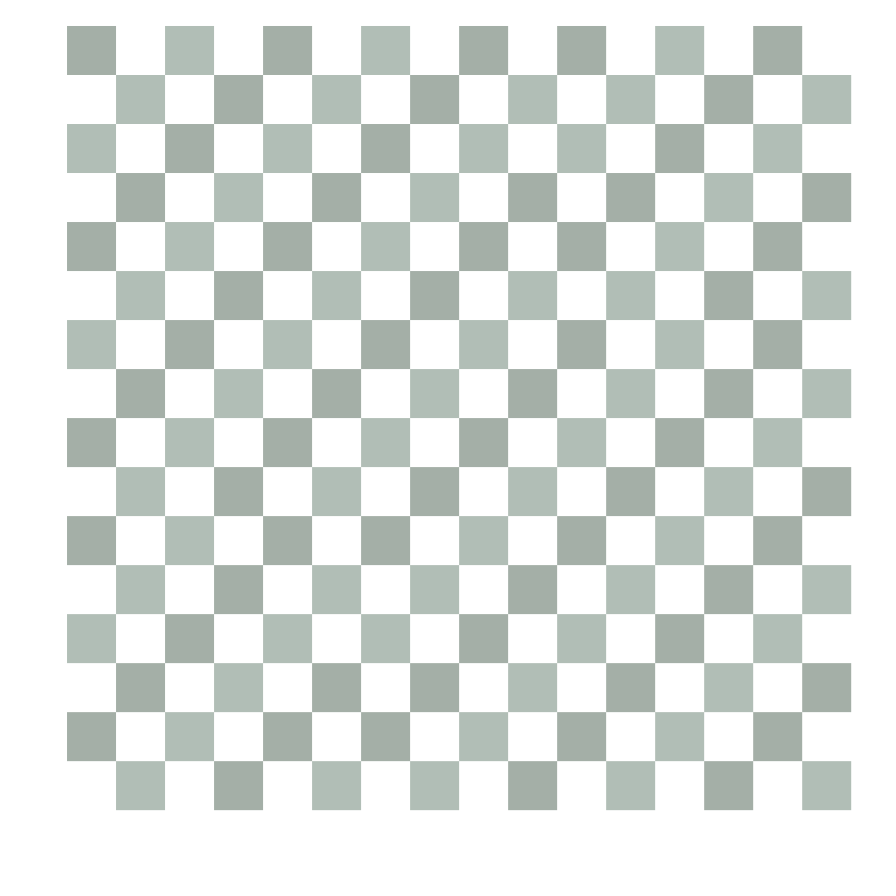
A Shadertoy shader for this pattern:

```glsl
const float CELLS = 16.0;                     // cells across and down
const float CELL_SIZE = 0.0547;               // side of one cell, in canvas units
const vec2 BOARD_TOP_LEFT = vec2(0.0748, 0.971);
const vec3 PAPER = vec3(1.0);
const vec3 LIGHT_SAGE = vec3(0.696, 0.746, 0.714);
const vec3 DARK_SAGE = vec3(0.645, 0.687, 0.655);

// Corner blocks where the two greens trade places
const float UPPER_BLOCK_ROWS = 6.0;
const float UPPER_BLOCK_START = 10.0;
const float LOWER_BLOCK_START = 10.0;
const float LOWER_BLOCK_COLUMNS = 6.0;

// 1 for filled cells of the checkerboard, 0 elsewhere
float isFilled(vec2 cell) {
    bool inside = all(greaterThanEqual(cell, vec2(0.0))) && all(lessThan(cell, vec2(CELLS)));
    return inside && mod(cell.x + cell.y, 2.0) < 0.5 ? 1.0 : 0.0;
}

// Greens alternate along each row and shift every second row
vec3 cellColor(vec2 cell) {
    float phase = floor(cell.x * 0.5) + floor((cell.y + 1.0) * 0.5);
    bool upperBlock = cell.y < UPPER_BLOCK_ROWS && cell.x >= UPPER_BLOCK_START;
    bool lowerBlock = cell.y >= LOWER_BLOCK_START && cell.x < LOWER_BLOCK_COLUMNS;
    if (upperBlock || lowerBlock) phase += 1.0;
    return mod(phase, 2.0) < 0.5 ? DARK_SAGE : LIGHT_SAGE;
}

// Fraction of a pixel footprint that lies in the cell
float cellCoverage(vec2 p, vec2 cell, float footprint) {
    vec2 low = max(p - 0.5 * footprint, cell);
    vec2 high = min(p + 0.5 * footprint, cell + 1.0);
    vec2 overlap = max(high - low, 0.0) / footprint;
    return overlap.x * overlap.y;
}

void mainImage(out vec4 fragColor, in vec2 fragCoord) {
    float side = min(iResolution.x, iResolution.y);
    vec2 uv = (fragCoord - 0.5 * iResolution.xy) / side + 0.5;

    // Board coordinates: columns rightward, rows downward
    vec2 p = (uv - BOARD_TOP_LEFT) * vec2(1.0, -1.0) / CELL_SIZE;
    float footprint = 1.0 / (side * CELL_SIZE);

    // Blend the neighbouring cells by area for smooth edges
    vec3 color = PAPER;
    for (int y = -1; y <= 1; y++) {
        for (int x = -1; x <= 1; x++) {
            vec2 cell = floor(p) + vec2(x, y);
            float weight = isFilled(cell) * cellCoverage(p, cell, footprint);
            color += weight * (cellColor(cell) - PAPER);
        }
    }
    fragColor = vec4(color, 1.0);
}
```
